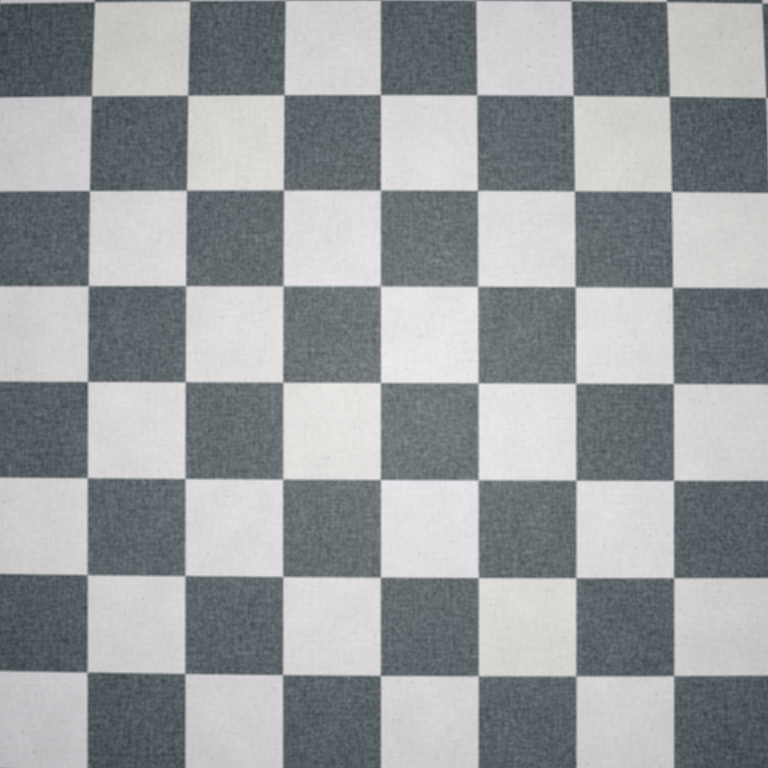
A Shadertoy shader for this pattern:

```glsl
// Woven cloth printed with an 8 by 8 checkerboard of slate and off-white squares.
// Two soft square waves multiply into the checks on a gently warped grid;
// gradient noise gives the speckled weave, and a radial falloff the lighting.

vec2 hash2(vec2 p) {
    vec3 q = fract(p.xyx * vec3(0.1031, 0.1030, 0.0973));
    q += dot(q, q.yzx + 33.33);
    return fract((q.xx + q.yz) * q.zy);
}

float cornerRamp(vec2 cell, vec2 offset, vec2 f) {
    return dot(hash2(cell + offset) * 2.0 - 1.0, f - offset);
}

float gradientNoise(vec2 p) {
    vec2 i = floor(p), f = p - i;
    vec2 w = f * f * f * (f * (f * 6.0 - 15.0) + 10.0);
    return mix(mix(cornerRamp(i, vec2(0, 0), f), cornerRamp(i, vec2(1, 0), f), w.x),
               mix(cornerRamp(i, vec2(0, 1), f), cornerRamp(i, vec2(1, 1), f), w.x), w.y);
}

// Canvas position to grid cells, with the slight bow and tilt of a lens view
vec2 warpedGrid(vec2 p) {
    float cellWidth = 0.1273 - 0.0032 * pow(p.y, 4.0);
    float column = (p.x - 0.496) / cellWidth;
    float tilt = (p.x - 0.5) * mix(0.007, 0.0, p.y);
    float row = (p.y + tilt - 0.5013) / 0.126;
    row += 0.0029 * row * row;
    row *= 1.0 + 0.035 * (p.x - 0.5) * (p.x - 0.5);
    return vec2(column, row) + 4.0;
}

// +1 in even cells, -1 in odd cells, with a soft crossing
vec2 squareWave(vec2 g, float softness) {
    vec2 edgeDistance = abs(mod(g - 0.5, 2.0) - 1.0) - 0.5;
    return clamp(edgeDistance / softness, -1.0, 1.0);
}

void mainImage(out vec4 fragColor, in vec2 fragCoord) {
    vec2 p = fragCoord / iResolution.xy;
    vec2 grid = warpedGrid(p);

    // Checks
    float pixelInCells = 8.0 / min(iResolution.x, iResolution.y);
    vec2 wave = squareWave(grid, max(0.016, pixelInCells));
    float lightness = 0.5 + 0.5 * wave.x * wave.y;

    // Weave: fine grain, threads in both directions and broad mottling
    float grain = gradientNoise(p * 190.0) + 0.6 * gradientNoise(p * 105.0 + 17.0);
    float threads = gradientNoise(p * vec2(210.0, 50.0) + 41.0)
                  + gradientNoise(p * vec2(50.0, 210.0) + 73.0);
    float mottle = gradientNoise(p * 22.0 + 9.0);
    float flecks = smoothstep(0.28, 0.6, gradientNoise(p * 120.0 + 131.0));

    // Lighting: falloff to the corners and a small sheen at the middle
    vec2 fromLight = p - vec2(0.53, 0.5);
    float r2 = dot(fromLight, fromLight);
    float sheen = exp(-22.0 * r2);

    // Ink and cloth, with small shifts of tone from square to square
    vec2 tone = hash2(floor(grid) + 5.0) - 0.5;
    vec3 slate = vec3(0.405, 0.438, 0.455) - 0.27 * r2
               + sheen * vec3(0.055, 0.048, 0.042)
               + 0.085 * grain + 0.045 * threads + 0.03 * mottle + 0.015 * tone.x;
    vec3 cloth = vec3(0.885, 0.878, 0.878) - 0.29 * r2 + 0.025 * sheen
               + 0.022 * grain + 0.016 * threads + 0.025 * mottle - 0.04 * flecks
               + 0.012 * tone.x + vec3(0.004, 0.004, -0.022) * tone.y;

    fragColor = vec4(clamp(mix(slate, cloth, lightness), 0.0, 1.0), 1.0);
}
```
